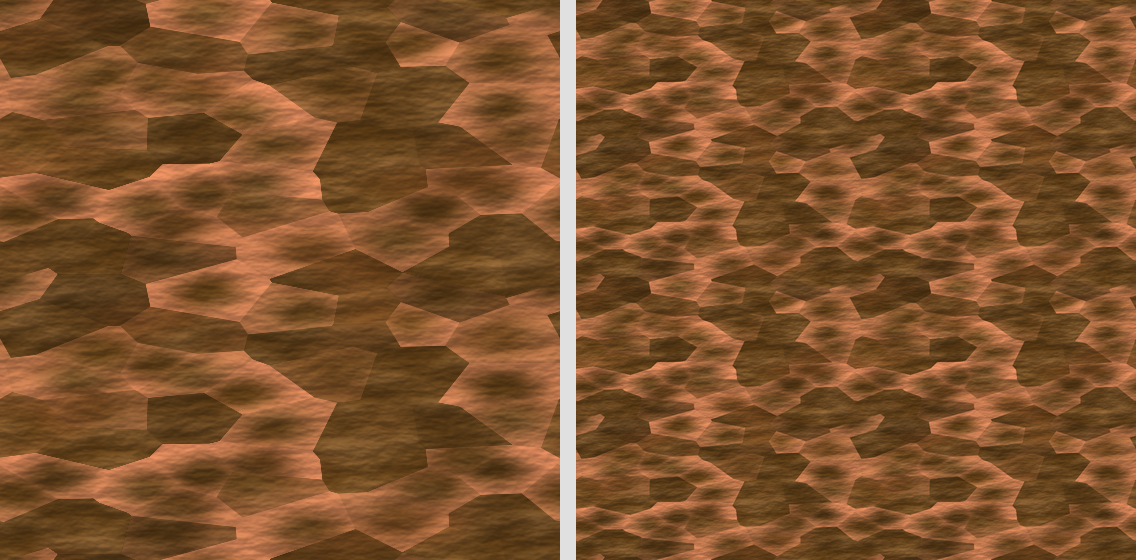
Left: one tile. Right: repeated 2 by 2.
Give the GLSL for this texture, as a Shadertoy shader.

```glsl
// Weathered rock: flat angular brown plates with glowing copper rims and fine slanted grain.

const ivec2 PLATES = ivec2(7, 14);       // plate grid over the canvas
const ivec2 PLATE_WRAP = ivec2(7, 7);    // plates after which the layout repeats
const ivec2 GRAIN_FREQ = ivec2(7, 20);   // coarsest grain octave
const ivec2 STAIN_FREQ = ivec2(4, 8);    // broad rusty stains
const int GRAIN_SLANT = 1;               // lattice rows climbed across the canvas
const int GRAIN_OCTAVES = 5;
const vec2 LIGHT_STEP = vec2(-0.0015, 0.004);
const float RELIEF = 0.75;
const vec2 RIM_RANGE = vec2(0.06, 0.78); // distance from plate centre where copper rises
const vec2 GLOW_RANGE = vec2(0.28, 0.95);// share of plates that stay dull
const vec2 SHADE_RANGE = vec2(0.84, 1.10);
const vec3 DARK_BROWN = vec3(0.325, 0.210, 0.072);
const vec3 OLIVE = vec3(0.510, 0.360, 0.195);
const vec3 RUST = vec3(0.480, 0.280, 0.125);
const vec3 COPPER = vec3(0.820, 0.505, 0.340);

ivec2 wrap(ivec2 cell, ivec2 period) {
    return ((cell % period) + period) % period;
}

// Two random values in 0..1 for a lattice cell
vec2 hash2(ivec2 cell, int seed) {
    uvec2 v = uvec2(cell + ivec2(seed * 131, seed * 57)) * 1664525u + 1013904223u;
    v.x += v.y * 1664525u;
    v.y += v.x * 1664525u;
    v ^= v >> 16u;
    v.x += v.y * 1664525u;
    v.y += v.x * 1664525u;
    v ^= v >> 16u;
    return vec2(v & 65535u) / 65535.0;
}

// Lattice gradient; each turn around x moves the rows by shift
float cornerSlope(ivec2 cell, ivec2 period, int shift, int seed, vec2 toPoint) {
    ivec2 id = wrap(cell, period);
    int turns = (cell.x - id.x) / period.x;
    id.y = wrap(cell + ivec2(0, shift * turns), period).y;
    float angle = 6.28319 * hash2(id, seed).x;
    return dot(vec2(cos(angle), sin(angle)), toPoint);
}

// Gradient noise that wraps after the given period
float gradientNoise(vec2 uv, ivec2 period, int shift, int seed) {
    vec2 p = uv * vec2(period);
    p.y -= float(shift) * uv.x;
    ivec2 i = ivec2(floor(p));
    vec2 f = fract(p);
    vec2 u = f * f * f * (f * (f * 6.0 - 15.0) + 10.0);
    float a = cornerSlope(i, period, shift, seed, f);
    float b = cornerSlope(i + ivec2(1, 0), period, shift, seed, f - vec2(1, 0));
    float c = cornerSlope(i + ivec2(0, 1), period, shift, seed, f - vec2(0, 1));
    float d = cornerSlope(i + ivec2(1, 1), period, shift, seed, f - vec2(1, 1));
    return mix(mix(a, b, u.x), mix(c, d, u.x), u.y);
}

// Slanted, stretched fractal grain
float grainHeight(vec2 uv) {
    float sum = 0.0, amplitude = 1.0;
    for (int k = 0; k < GRAIN_OCTAVES; k++) {
        sum += amplitude * gradientNoise(uv, GRAIN_FREQ << k, GRAIN_SLANT << k, k + 3);
        amplitude *= 0.54;
    }
    return sum;
}

// x: distance to the plate centre, y: glow, z: shade; blended over the plate border
vec3 plates(vec2 uv) {
    vec2 p = uv * vec2(PLATES);
    ivec2 base = ivec2(floor(p));
    float nearest = 1e3, second = 1e3;
    vec2 toNearest = vec2(0), toSecond = vec2(1);
    ivec2 idNearest = base, idSecond = base;
    for (int y = -2; y <= 2; y++)
    for (int x = -2; x <= 2; x++) {
        ivec2 cell = base + ivec2(x, y);
        ivec2 id = wrap(cell, PLATE_WRAP);
        vec2 r = vec2(cell) + hash2(id, 1) - p;
        float d = dot(r, r);
        if (d < nearest) {
            second = nearest; toSecond = toNearest; idSecond = idNearest;
            nearest = d; toNearest = r; idNearest = id;
        } else if (d < second) {
            second = d; toSecond = r; idSecond = id;
        }
    }
    vec2 across = toSecond - toNearest;
    float gap = max(length(across), 1e-4);
    float border = (second - nearest) / (2.0 * gap);
    float soft = 0.55 * length(across / gap * vec2(PLATES) / iResolution.xy);
    vec2 tone = mix(hash2(idSecond, 2), hash2(idNearest, 2),
                    smoothstep(-soft, soft, border));
    float glow = smoothstep(GLOW_RANGE.x, GLOW_RANGE.y, tone.x);
    return vec3(sqrt(nearest), glow, mix(SHADE_RANGE.x, SHADE_RANGE.y, tone.y));
}

void mainImage(out vec4 fragColor, in vec2 fragCoord) {
    vec2 uv = fragCoord / iResolution.xy;
    vec3 plate = plates(uv);
    float grain = grainHeight(uv);
    float relief = grain - grainHeight(uv + LIGHT_STEP);
    float stain = gradientNoise(uv, STAIN_FREQ, 0, 11);

    // Brown body, rusty stains, then copper toward the rims
    vec3 color = mix(DARK_BROWN, OLIVE, smoothstep(-0.65, 1.1, grain));
    color = mix(color, RUST, 0.5 * smoothstep(0.0, 0.45, stain));
    color *= plate.z;
    float rim = smoothstep(RIM_RANGE.x, RIM_RANGE.y, plate.x + 0.08 * grain);
    color = mix(color, COPPER, plate.y * rim);
    color *= 1.0 + RELIEF * clamp(relief, -0.2, 0.2);
    fragColor = vec4(color, 1.0);
}
```
